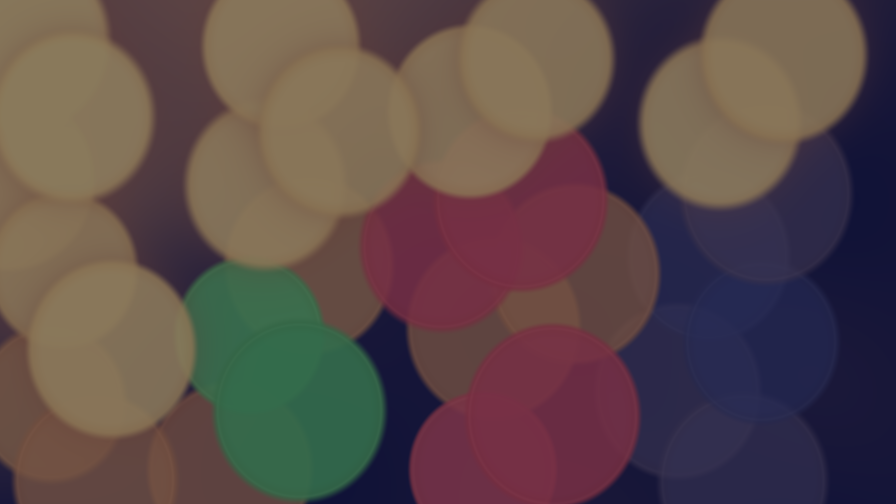
This background is drawn by a WebGL 2 fragment shader. Its source:

```glsl
#version 300 es
precision highp float;
// Out-of-focus city lights: overlapping soft discs, warm at upper left, over a navy night.

uniform vec2 u_resolution;
out vec4 fragColor;

const int LIGHT_COUNT = 29;
const int DIM = 0, VIVID = 1, CREAM = 2;

float hash(float n) {
    return fract(sin(n * 12.9898 + 4.1) * 43758.5);
}

// Evenly spread, irregular positions in the unit square
vec2 scatter(int i) {
    return fract(0.5 + float(i) * vec2(0.7549, 0.5698));
}

// Cream fills the upper left; green and rose lie over the dim lights
int lightLayer(int i, vec2 place) {
    if (place.y - 0.9 * place.x > 0.18 || i % 16 == 11) return CREAM;
    return (i % 12 == 5 || i % 8 == 0) ? VIVID : DIM;
}

// Tint in rgb, opacity in a
vec4 lightColor(int i, int layer) {
    float vary = hash(float(i) + 31.0);
    if (layer == CREAM) return vec4(mix(vec3(0.485, 0.415, 0.31), vec3(0.515, 0.46, 0.345), vary), 0.94);
    if (i % 12 == 5) return vec4(mix(vec3(0.17, 0.39, 0.28), vec3(0.23, 0.45, 0.31), vary), 0.92);
    if (i % 8 == 0) return vec4(mix(vec3(0.43, 0.14, 0.24), vec3(0.50, 0.23, 0.30), vary), 0.86);
    if (i % 4 == 3) return vec4(mix(vec3(0.07, 0.13, 0.35), vec3(0.28, 0.23, 0.31), vary), 0.65);
    return vec4(mix(vec3(0.43, 0.28, 0.25), vec3(0.49, 0.38, 0.28), vary), 0.78);
}

// Night sky with a dusty plum haze toward the upper left
vec3 nightSky(vec2 uv) {
    float haze = smoothstep(-0.15, 0.85, uv.y - uv.x + 0.08 * sin(uv.x * 9.0 + 2.0 * sin(uv.y * 5.0)));
    vec3 sky = mix(vec3(0.06, 0.07, 0.215), vec3(0.38, 0.28, 0.27), haze);
    float plum = 0.5 + 0.5 * sin(uv.x * 11.0 + 1.0) * sin(uv.y * 8.0 + uv.x * 3.0);
    return mix(sky, vec3(0.20, 0.15, 0.24), 0.3 * plum);
}

vec3 addLight(vec3 color, vec2 p, int i, vec2 place, int layer, float aspect) {
    float seed = float(i);
    bool cream = layer == CREAM;
    vec2 jitter = 0.03 * (vec2(hash(seed), hash(seed + 7.0)) - 0.5);
    vec2 offset = p - place * vec2(aspect, 1.0) - jitter;
    float radius = mix(0.145, 0.175, hash(seed + 13.0));
    float edge = length(offset * vec2(1.0, 0.95)) - radius;
    float blur = (cream ? 0.008 : 0.005) + 0.005 * hash(seed + 19.0);
    vec4 light = lightColor(i, layer);

    // Narrow reddish spill around the brightest lights
    if (cream) color = mix(color, vec3(0.38, 0.23, 0.21), 0.24 * exp(-max(edge, 0.0) * 32.0));

    // Flat face, slightly warmer border, faint thin rim on the coloured lights
    vec3 tint = light.rgb * mix(vec3(1.0), vec3(0.98, 0.94, 0.91), smoothstep(-0.03, 0.0, edge));
    float rim = exp(-pow((edge + 0.008) / 0.003, 2.0));
    tint += cream ? 0.09 * color : vec3(0.02 * rim);

    // Overlapping cream lights brighten up to a common limit
    tint = min(tint, vec3(0.54, 0.48, 0.36));
    return mix(color, tint, light.a * (1.0 - smoothstep(-blur, blur, edge)));
}

void main() {
    vec2 p = gl_FragCoord.xy / u_resolution.y;
    float aspect = u_resolution.x / u_resolution.y;
    vec3 color = nightSky(vec2(p.x / aspect, p.y));

    // Dim lights first, then vivid ones, cream on top
    for (int layer = DIM; layer <= CREAM; layer++) {
        for (int i = 0; i < LIGHT_COUNT; i++) {
            vec2 place = scatter(i);
            if (lightLayer(i, place) == layer) color = addLight(color, p, i, place, layer, aspect);
        }
    }
    fragColor = vec4(color, 1.0);
}
```
